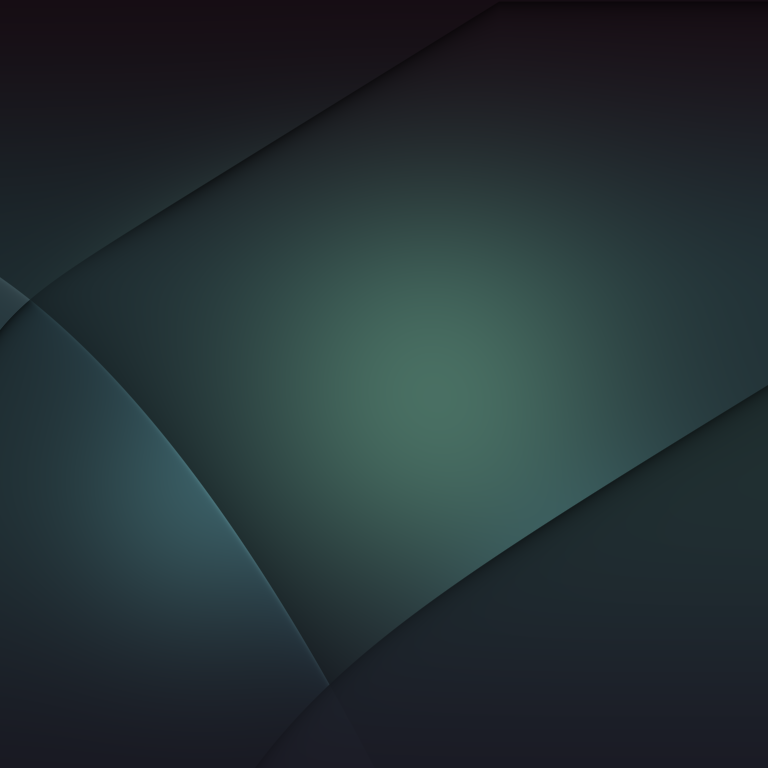
Reproduce this background procedurally as a WebGL 2 fragment shader.

```glsl
#version 300 es
precision highp float;
// Dark teal overlapping curved panels with soft glows, lit rims and shadows.
uniform vec2 u_resolution;
out vec4 outColor;

// Round soft light: 1 at the centre, fading over the given radii.
float glow(vec2 p, vec2 center, vec2 radius) {
    vec2 q = (p - center) / radius;
    return exp(-dot(q, q));
}

// Light or shade that decays on the positive side of an edge.
float falloff(float d, float width) {
    return exp(-max(d, 0.0) / width);
}

// Antialiased mask of the positive side of an edge.
float side(float d, float pixel) {
    return smoothstep(-pixel, pixel, d);
}

// Vertical wash: violet floor, teal middle, plum ceiling.
vec3 wash(float y) {
    vec3 color = mix(vec3(0.10, 0.095, 0.135), vec3(0.13, 0.19, 0.21), smoothstep(-0.1, 0.4, y));
    return mix(color, vec3(0.10, 0.055, 0.085), smoothstep(0.6, 1.05, y));
}

void main() {
    vec2 p = gl_FragCoord.xy / u_resolution;
    float pixel = 0.8 / min(u_resolution.x, u_resolution.y);

    // Signed distances, positive above each curve
    float upperLine = min(0.595 + 0.62 * p.x - 0.025 * exp(-25.0 * p.x), 0.998);
    float upper = (p.y - upperLine) * 0.85;
    float lowerBend = 0.0915 * exp(-8.0 * (p.x - 0.332));
    float lowerSlope = 0.61 + 8.0 * lowerBend;
    float lower = (p.y - 0.499 - 0.61 * (p.x - 1.0) + lowerBend) / sqrt(1.0 + lowerSlope * lowerSlope);
    float arcSlope = 0.70 + 2.5 * p.x;
    float arc = (p.y - 0.639 + 0.70 * p.x + 1.25 * p.x * p.x) / sqrt(1.0 + arcSlope * arcSlope);

    float aboveUpper = side(upper, pixel);
    float belowLower = side(-lower, pixel);
    float insideArc = side(-arc, pixel);
    vec3 base = wash(p.y);

    // Central band with its large green glow
    vec3 band = base + vec3(0.155, 0.245, 0.175) * glow(p, vec2(0.56, 0.49), vec2(0.25));
    band += vec3(0.04, 0.08, 0.09) * falloff(lower, 0.09) * glow(p, vec2(0.70, 0.34), vec2(0.20));
    band *= 1.0 - 0.22 * falloff(arc, 0.06);

    // Upper left panel, lit along its lower rim
    vec3 top = base * 0.86;
    top += vec3(0.035, 0.055, 0.045) * falloff(upper, 0.045) * glow(p, vec2(0.24, 0.74), vec2(0.22));

    // Left leaf, lit along the arc
    vec3 leaf = base * 0.93;
    leaf += vec3(0.085, 0.15, 0.15) * glow(p, vec2(0.26, 0.35), vec2(0.17, 0.18));
    leaf += vec3(0.02, 0.04, 0.05) * falloff(-arc, 0.05) * smoothstep(0.0, 0.2, p.y);

    // Lower right panel
    vec3 bottom = base * mix(vec3(1.0), vec3(0.97, 0.97, 0.90), smoothstep(0.1, 0.5, p.y));
    bottom *= 1.0 + 0.06 * insideArc;

    // Stack the panels
    vec3 color = mix(band, top, aboveUpper);
    vec3 tip = base * 1.15 + 0.05 * falloff(-arc, 0.02);
    color = mix(color, mix(leaf, tip, aboveUpper), insideArc);
    color = mix(color, bottom, belowLower);

    // Shadows cast below the two diagonal edges
    float upperShade = 0.42 * falloff(-upper, 0.010) + 0.16 * falloff(-upper, 0.045);
    upperShade *= mix(1.0, smoothstep(0.0, 0.30, p.x) * 0.8 + 0.2, 1.0 - insideArc);
    color *= 1.0 - upperShade * (1.0 - aboveUpper);
    float lowerShade = 0.36 * falloff(-lower, 0.010) + 0.12 * falloff(-lower, 0.04);
    color *= 1.0 - lowerShade * belowLower * (0.5 + 0.5 * smoothstep(0.45, 0.75, p.x));

    // Thin bright rim on the arc
    float rim = falloff(-arc, 0.0025) * insideArc * (1.0 - belowLower);
    color += vec3(0.09, 0.13, 0.13) * rim * (0.4 + 0.6 * glow(p, vec2(0.28, 0.30), vec2(0.18)));

    outColor = vec4(clamp(color, 0.0, 1.0), 1.0);
}
```
